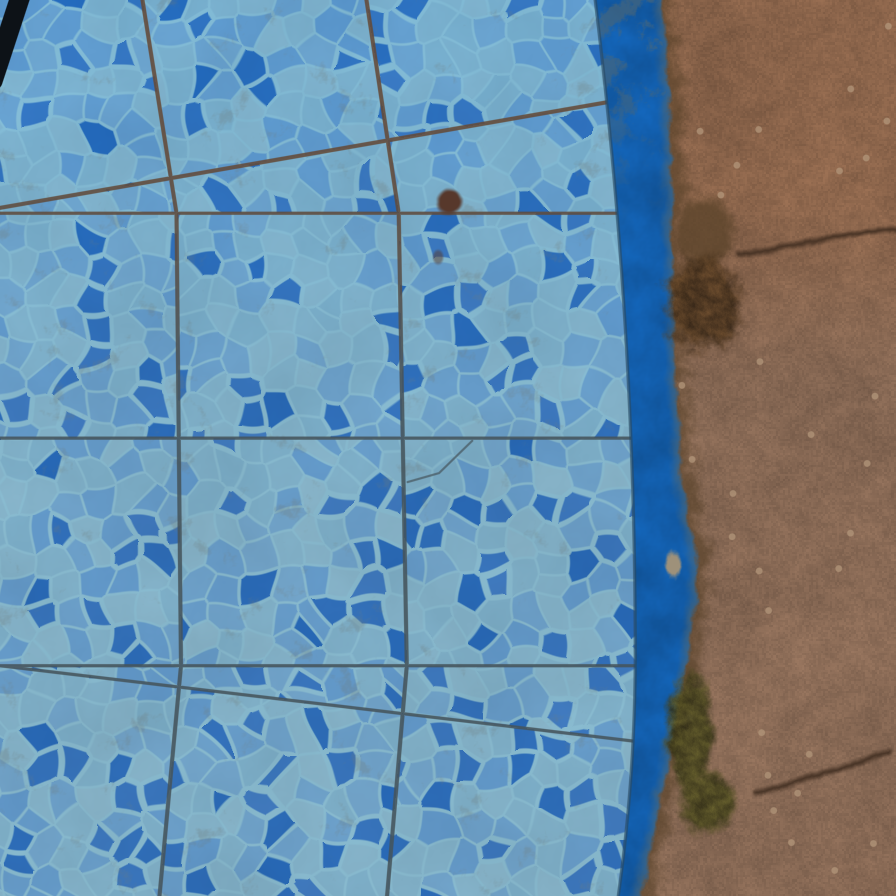
This texture is drawn by a WebGL 1 fragment shader. Its source:

```glsl
precision highp float;
// Blue stone-chip tiles with bent seams, a painted kerb strip and cracked earth.
// Chips are Voronoi cells offset per tile; layered sines give dirt and ragged
// edges, and segment distances draw the cracks.
uniform vec2 u_resolution;

float hash(vec2 p) {
  p = fract(p * vec2(0.1031, 0.1137));
  p += dot(p, p.yx + 33.33);
  return fract((p.x + p.y) * p.x * 7.13);
}

vec2 hash2(vec2 p) {
  return vec2(hash(p + 3.7), hash(p.yx + 41.3));
}

// Layered sines, roughly -1 to 1
float waves(vec2 p) {
  float sum = 0.0, amp = 0.5;
  for (int i = 0; i < 5; i++) {
    sum += amp * sin(p.x + 1.7 * sin(p.y)) * cos(p.y * 0.8 + sin(p.x * 0.7));
    p = mat2(1.6, 1.2, -1.2, 1.6) * p + 2.3;
    amp *= 0.6;
  }
  return sum;
}

// Voronoi: x = distance to cell border, yz = cell id
vec3 cells(vec2 p) {
  vec2 base = floor(p), near = vec2(8.0), next = vec2(9.0), id = base;
  for (int k = 0; k < 9; k++) {
    float row = floor((float(k) + 0.5) / 3.0);
    vec2 cell = base + vec2(float(k) - 3.0 * row, row) - 1.0;
    vec2 r = cell + 0.1 + 0.8 * hash2(cell) - p;
    if (dot(r, r) < dot(near, near)) {
      next = near; near = r; id = cell;
    } else if (dot(r, r) < dot(next, next)) next = r;
  }
  return vec3(dot(0.5 * (near + next), normalize(next - near)), id);
}

float segment(vec2 p, vec2 a, vec2 b) {
  vec2 d = b - a;
  return length(p - a - d * clamp(dot(p - a, d) / dot(d, d), 0.0, 1.0));
}

float stroke(float dist, float halfWidth, float px) {
  return 1.0 - smoothstep(halfWidth - px, halfWidth + px, abs(dist));
}

float blob(vec2 p, vec2 center, vec2 radius, float rough) {
  return 1.0 - smoothstep(0.65, 1.15, length((p - center) / radius) + rough);
}

// Vertical seam through x positions at the top, two bends and the bottom
float seamX(float y, vec4 x) {
  if (y > 0.762) return mix(x.y, x.x, (y - 0.762) / 0.238);
  if (y < 0.257) return mix(x.w, x.z, y / 0.257);
  return mix(x.z, x.y, (y - 0.257) / 0.505);
}

float tileEdge(float y) {
  float d = y - 0.27;
  return 0.709 - d * d * (d > 0.0 ? 0.084 : 0.26);
}

vec3 chips(vec2 p, vec2 tile, float px) {
  vec2 q = p * 32.0 + tile * vec2(17.4, 23.7);
  q += 0.13 * sin(q.yx * 2.2);
  vec3 cell = cells(q);
  float kind = hash(cell.yz + 9.1), tone = hash(cell.zy + 27.0);
  float soft = 0.025 + 16.0 * px, inset = 0.045;
  vec3 stone = mix(vec3(0.47, 0.66, 0.76), vec3(0.52, 0.69, 0.77), tone);
  if (kind < 0.55) stone = mix(vec3(0.37, 0.58, 0.77), vec3(0.44, 0.63, 0.77), tone);
  if (kind < 0.21) {
    stone = mix(vec3(0.15, 0.40, 0.70), vec3(0.25, 0.47, 0.73), tone);
    inset = 0.07 + 0.09 * tone;
  }
  return mix(vec3(0.52, 0.71, 0.79), stone, smoothstep(inset - soft, inset + soft, cell.x));
}

vec3 tiles(vec2 p, float px) {
  float s1 = p.x - seamX(p.y, vec4(0.159, 0.197, 0.202, 0.178));
  float s2 = p.x - seamX(p.y, vec4(0.409, 0.445, 0.454, 0.432));
  float upper = p.y - 0.768 - 0.174 * p.x, lower = p.y - 0.257 + 0.119 * p.x;
  vec3 rows = p.y - vec3(0.762, 0.511, 0.257);
  vec2 tile = vec2(step(0.0, s1) + step(0.0, s2),
    dot(step(0.0, rows), vec3(1.0)) + step(0.0, upper) + step(0.0, lower));
  float dirt = waves(p * 17.0);
  vec3 col = chips(p, tile, px) * (1.0 + 0.035 * dirt);
  col += vec3(-0.02, 0.01, 0.035) * smoothstep(0.4, 1.0, p.y);
  col = mix(col, vec3(0.43, 0.48, 0.48), 0.3 * smoothstep(0.4, 0.9, waves(p * 48.0)));

  // Seams, rustier towards the top
  rows = abs(rows);
  float flat_ = min(min(rows.x, rows.y), min(rows.z, abs(lower)));
  float bent = min(abs(upper), min(abs(s1), abs(s2)));
  float seam = max(stroke(flat_, 0.0018, px), stroke(bent, 0.0023, px));
  vec3 grout = mix(vec3(0.27, 0.33, 0.36), vec3(0.39, 0.29, 0.22), smoothstep(0.5, 0.85, p.y));
  col = mix(col, grout, 0.88 * seam);

  // Hairline crack, leaf litter and dark corner bar
  float hair = min(segment(p, vec2(0.455, 0.462), vec2(0.49, 0.472)),
    segment(p, vec2(0.49, 0.472), vec2(0.527, 0.508)));
  col = mix(col, grout, 0.7 * stroke(hair, 0.0012, px));
  float litter = max(blob(p, vec2(0.502, 0.775), vec2(0.014), 0.5 * dirt),
    0.5 * blob(p, vec2(0.489, 0.713), vec2(0.008, 0.011), 0.2));
  col = mix(col, vec3(0.34, 0.22, 0.17), litter);
  float bar = segment(p, vec2(0.028, 1.02), vec2(-0.008, 0.91));
  return mix(col, vec3(0.05, 0.07, 0.09), stroke(bar, 0.011, px));
}

vec3 earth(vec2 p, float rim, float px) {
  float grain = waves(p * 75.0);
  vec3 col = mix(vec3(0.53, 0.41, 0.33), vec3(0.54, 0.39, 0.29), smoothstep(0.55, 0.8, p.y));
  col *= 1.0 + 0.07 * (waves(p * 12.0) + grain) + 0.1 * (hash(floor(p * 380.0)) - 0.5);
  float shade = 0.65 * (1.0 - smoothstep(0.0, 0.024, rim + 0.01 * grain));
  shade = max(shade, 0.75 * blob(p, vec2(0.785, 0.74), vec2(0.035, 0.045), 0.2 * grain));
  col = mix(col, vec3(0.35, 0.26, 0.16), shade);
  vec2 bend = p + 0.004 * vec2(grain, waves(p * 33.0));
  float crack = min(segment(bend, vec2(0.825, 0.717), vec2(1.01, 0.746)),
    segment(bend, vec2(0.845, 0.113), vec2(0.992, 0.162)));
  col = mix(col, vec3(0.24, 0.17, 0.12), 0.85 * stroke(crack, 0.003, 0.003 + px));
  // Sparse pale pebbles
  vec2 cell = floor(p * 24.0), pos = fract(p * 24.0) - 0.2 - 0.6 * hash2(cell);
  float pebble = step(0.82, hash(cell + 5.0)) * stroke(length(pos), 0.09, 24.0 * px);
  return mix(col, vec3(0.70, 0.59, 0.48), 0.75 * pebble);
}

void main() {
  vec2 p = gl_FragCoord.xy / u_resolution;
  float px = 0.8 / min(u_resolution.x, u_resolution.y);
  float edge = p.x - tileEdge(p.y), rough = waves(p * 60.0), band = (p.y - 0.35) / 0.085;
  float rim = edge - mix(0.026, 0.053, smoothstep(0.0, 0.3, p.y)) - 0.005 * rough
    - 0.016 * exp(-band * band) - 0.022 * smoothstep(0.6, 1.0, p.y);

  // Painted strip, worn near its top and rim
  vec3 paint = vec3(0.07, 0.36, 0.66) * (1.0 + 0.12 * waves(p * 32.0));
  float wear = smoothstep(0.0, 0.5, rough) * smoothstep(0.72, 0.95, p.y);
  paint = mix(paint, vec3(0.29, 0.40, 0.47), 0.65 * max(wear, smoothstep(-0.014, 0.0, rim)));
  vec3 col = mix(paint, earth(p, rim, px), smoothstep(-0.002 - px, 0.002 + px, rim));
  col = mix(tiles(p, px), col, smoothstep(-px, px, edge));
  col = mix(col, vec3(0.16, 0.29, 0.39), 0.65 * stroke(edge, 0.0018, px));

  // Dry tuft, green weed and pale flake along the rim
  float ragged = 0.3 * rough, leaf = 1.0 + 0.4 * waves(p * 150.0);
  float tuft = blob(p, vec2(0.785, 0.66), vec2(0.048, 0.055), ragged);
  col = mix(col, vec3(0.30, 0.21, 0.12) * leaf, 0.9 * tuft);
  float weed = max(blob(p, vec2(0.769, 0.18), vec2(0.027, 0.07), ragged),
    blob(p, vec2(0.788, 0.105), vec2(0.035), ragged));
  col = mix(col, vec3(0.27, 0.26, 0.11) * leaf, 0.88 * weed);
  float flake = blob(p, vec2(0.752, 0.37), vec2(0.010, 0.016), ragged);
  gl_FragColor = vec4(mix(col, vec3(0.62, 0.57, 0.48), flake), 1.0);
}
```
